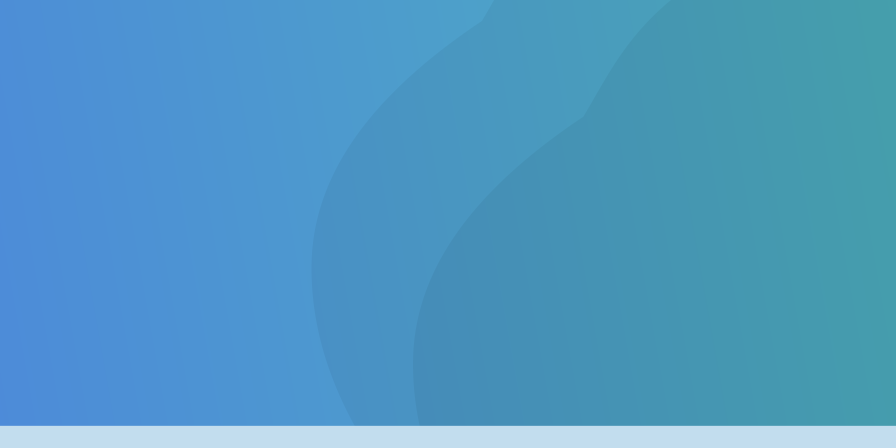
A Shadertoy shader for this background:

```glsl
// A blue-to-teal gradient crossed by two translucent S-shaped layers and a pale
// strip along the bottom. One curve, made of cubic Hermite pieces x(y), is
// shifted down and right for each further layer, and darkens what lies to its right.

// Lengths are in units of the canvas height.
const vec3 BLUE = vec3(0.302, 0.545, 0.850);
const vec3 TEAL = vec3(0.300, 0.690, 0.745);
const vec3 STRIP_COLOR = vec3(0.76, 0.866, 0.932);
const float GRADIENT_ANGLE = 0.175;
const float STRIP_HEIGHT = 0.0495;
const float LAYER_SHADE = 0.95;
const int LAYERS = 2;
const vec2 LAYER_SHIFT = vec2(0.2266, -0.2135);

// Knots of the first curve.
const vec2 TOP = vec2(1.271, 1.2135);
const vec2 BEND = vec2(1.0755, 0.953);
const vec2 BELLY = vec2(0.6953, 0.401);
const vec2 FOOT = vec2(0.7917, 0.0495);

// Slopes dx/dy at the knots; the bend has one for each side.
const float TOP_SLOPE = 1.2;
const float BEND_SLOPE_ABOVE = 0.6;
const float BEND_SLOPE_BELOW = 1.5;
const float BELLY_SLOPE = 0.0;
const float FOOT_SLOPE = -0.55;

// Cubic Hermite x(y) from knot a to knot b with the given end slopes.
float hermite(vec2 a, vec2 b, float slopeA, float slopeB, float y) {
    float span = b.y - a.y;
    float t = (y - a.y) / span;
    float s = 1.0 - t;
    return a.x * s * s * (1.0 + 2.0 * t) + b.x * t * t * (3.0 - 2.0 * t)
         + span * s * t * (slopeA * s - slopeB * t);
}

// Left edge of a layer at height y.
float edgeX(float y) {
    if (y > BEND.y) return hermite(BEND, TOP, BEND_SLOPE_ABOVE, TOP_SLOPE, y);
    if (y > BELLY.y) return hermite(BELLY, BEND, BELLY_SLOPE, BEND_SLOPE_BELOW, y);
    return hermite(FOOT, BELLY, FOOT_SLOPE, BELLY_SLOPE, y);
}

// Coverage of the area to the right of the edge, one pixel soft.
float layerMask(vec2 p, float pixel) {
    float slope = (edgeX(p.y + pixel) - edgeX(p.y - pixel)) / (2.0 * pixel);
    float dist = (p.x - edgeX(p.y)) / sqrt(1.0 + slope * slope);
    return clamp(dist / pixel + 0.5, 0.0, 1.0);
}

void mainImage(out vec4 fragColor, in vec2 fragCoord) {
    float pixel = 1.0 / iResolution.y;
    vec2 p = fragCoord * pixel;
    vec2 size = iResolution.xy * pixel;

    // Slightly tilted gradient reaching from corner to corner.
    vec2 direction = vec2(cos(GRADIENT_ANGLE), sin(GRADIENT_ANGLE));
    vec3 color = mix(BLUE, TEAL, dot(p, direction) / dot(size, direction));

    // Shifted layers, each shading the ones below.
    for (int i = 0; i < LAYERS; i++) {
        float mask = layerMask(p - float(i) * LAYER_SHIFT, pixel);
        color *= mix(1.0, LAYER_SHADE, mask);
    }

    // Pale strip at the bottom.
    float strip = clamp((STRIP_HEIGHT - p.y) / pixel + 0.5, 0.0, 1.0);
    color = mix(color, STRIP_COLOR, strip);

    fragColor = vec4(color, 1.0);
}
```
